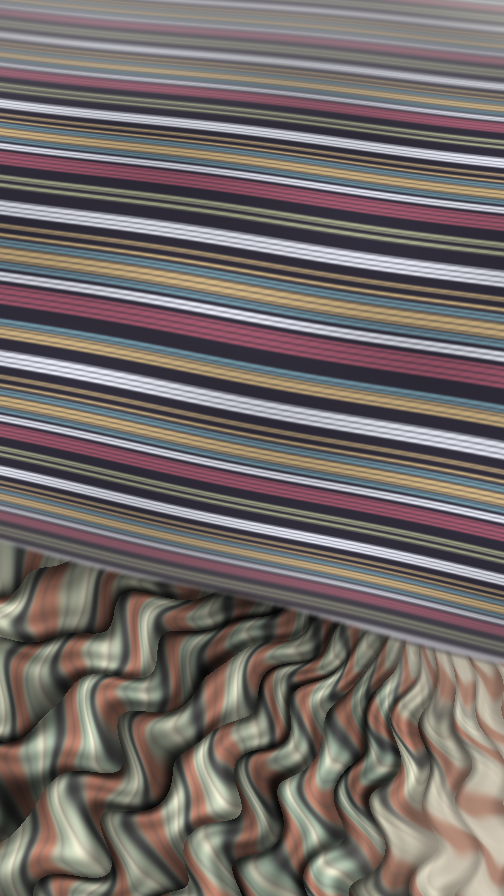
Reproduce this texture procedurally as a Shadertoy shader.

```glsl
float hash(float n) { return fract(sin(n * 91.7) * 437.5); }

// Coverage of one stripe in a pattern that repeats every unit
float stripe(float t, float center, float halfWidth, float soft) {
    float d = abs(fract(t - center + 0.5) - 0.5);
    return smoothstep(halfWidth + soft, halfWidth - soft, d);
}

// Taut striped cloth; x and down run from 0 to 1
vec3 stripedCloth(float x, float down, float hem) {
    // The cloth curves away at both ends, which crowds the repeats
    float d = down - 0.328 - 0.095 * x - 0.0015 * sin(x * 7.0 + down * 9.0);
    d /= 1.0 + 0.13 * x;
    float t = 2.0 + 5.56 * d + 40.0 * d * d * d;
    float px = fwidth(t);
    float far = 1.0 - smoothstep(0.0, 0.15, down - 0.02 * x);
    float near = smoothstep(-0.08, 0.0, down - hem);
    float s = px * 0.8 + 0.006 + 0.05 * far + 0.025 * near;

    vec3 ink = vec3(0.18, 0.17, 0.215);
    vec3 red = vec3(0.59, 0.33, 0.40);
    vec3 gold = vec3(0.75, 0.65, 0.48);
    vec3 teal = vec3(0.43, 0.56, 0.61);
    vec3 white = vec3(0.84, 0.85, 0.89);
    vec3 olive = vec3(0.60, 0.61, 0.50);

    vec3 col = mix(ink, red, stripe(t, 0.0, 0.060, s));
    // The accent pair is bold in one repeat and thin in the others
    float bold = 1.0 - step(0.5, abs(floor(t) - 2.0));
    col = mix(col, mix(olive, teal, bold), stripe(t, 0.175, 0.022, s));
    col = mix(col, mix(olive, gold, bold), stripe(t, 0.24, mix(0.018, 0.038, bold), s));
    col = mix(col, white, stripe(t, 0.415, 0.055, s));
    col = mix(col, gold, stripe(t, 0.55, 0.013, s));
    col = mix(col, gold, stripe(t, 0.615, 0.012, s));
    col = mix(col, teal, stripe(t, 0.665, 0.022, s));
    col = mix(col, gold, stripe(t, 0.74, 0.046, s));
    col = mix(col, teal, stripe(t, 0.815, 0.020, s));
    col = mix(col, white, stripe(t, 0.885, 0.028, s));

    // Strands with a slanted twist
    float focus = (1.0 - far) * (1.0 - near) * smoothstep(0.03, 0.008, px);
    float strand = 0.5 + 0.5 * cos(t * 170.0);
    float twist = sin(x * 230.0 + t * 140.0);
    col = mix(col, ink, focus * (0.40 * strand * strand + 0.04 * twist));

    // Slack waves in the light, then haze at the far end and the hem
    col *= 1.0 + 0.05 * sin(x * 5.0 + down * 17.0) + 0.03 * sin(x * 13.0 - down * 31.0);
    vec3 haze = mix(vec3(0.57, 0.56, 0.57), vec3(0.75, 0.75, 0.73), smoothstep(0.6, 1.0, x - 6.0 * down));
    col = mix(col, haze, 0.6 * far);
    return mix(col, vec3(0.38, 0.36, 0.37), 0.5 * near);
}

// Gathered plaid cloth whose folds fan out from one point
vec3 gatheredCloth(vec2 p) {
    vec2 d = p - vec2(0.51, 0.39);
    float r = length(d);
    float fan = atan(-d.x, -d.y) * 6.6 + 0.30 * sin(r * 13.0 + p.x * 7.0)
              + 0.22 * sin(r * 29.0 - p.y * 37.0) + 0.12 * sin(p.x * 61.0 + p.y * 43.0);
    float id = floor(fan);
    float f = fract(fan);

    // Bands bend over each fold and slip from fold to fold
    float b = r * (12.0 + 4.0 * hash(id)) + hash(id + 3.0) + 0.5 * f * f
            + 0.10 * sin(fan * 5.0 + r * 40.0);
    float s = 0.055 + fwidth(r) * 13.0;
    vec3 sage = mix(vec3(0.50, 0.56, 0.50), vec3(0.64, 0.64, 0.56), hash(id + 7.0));
    vec3 col = sage;
    col = mix(col, vec3(0.55, 0.38, 0.32), stripe(b, 0.30, 0.16, s));
    col = mix(col, vec3(0.22, 0.23, 0.23), stripe(b, 0.56, 0.08, s));
    col = mix(col, vec3(0.73, 0.72, 0.64), stripe(b, 0.84, 0.06, s));
    col = mix(col, vec3(0.31, 0.28, 0.27), 0.4 * stripe(b * 4.0, 0.2, 0.10, s * 3.0));

    // Uneven folds with deep main creases and shallow ones between
    float ridge = smoothstep(0.0, 0.3 + 0.3 * hash(id + 1.0), f) * smoothstep(1.0, 0.78, f);
    float crease = sin(fan * 15.0 + 3.0 * sin(r * 19.0));
    col *= 0.42 + 0.68 * ridge + 0.13 * crease + 0.18 * sin(r * 23.0 + id * 2.3);

    // Pale, sunlit cloth at the right
    float sun = smoothstep(0.40, 0.55, p.x + 0.04 * sin(p.y * 28.0));
    vec3 pale = mix(vec3(0.80, 0.76, 0.69), vec3(0.66, 0.52, 0.45), stripe(b, 0.3, 0.16, 0.1));
    return mix(col, pale * (0.83 + 0.22 * ridge), 0.9 * sun);
}

void mainImage(out vec4 fragColor, in vec2 fragCoord) {
    vec2 uv = fragCoord / iResolution.xy;
    vec2 p = vec2(uv.x * 0.5625, uv.y);
    float down = 1.0 - uv.y;
    float hem = 0.603 + 0.137 * uv.x + 0.004 * sin(uv.x * 9.0);

    vec3 upper = stripedCloth(uv.x, down, hem);
    vec3 lower = gatheredCloth(p);

    // Shadow cast below the hem, deepest around the middle
    float under = max(down - hem, 0.0);
    float middle = exp(-12.0 * (uv.x - 0.47) * (uv.x - 0.47));
    lower *= 1.0 - (0.1 + 0.6 * middle) * exp(-under * 22.0);

    vec3 col = mix(upper, lower, smoothstep(-0.006, 0.006, down - hem));
    fragColor = vec4(clamp(col, 0.0, 1.0), 1.0);
}
```
